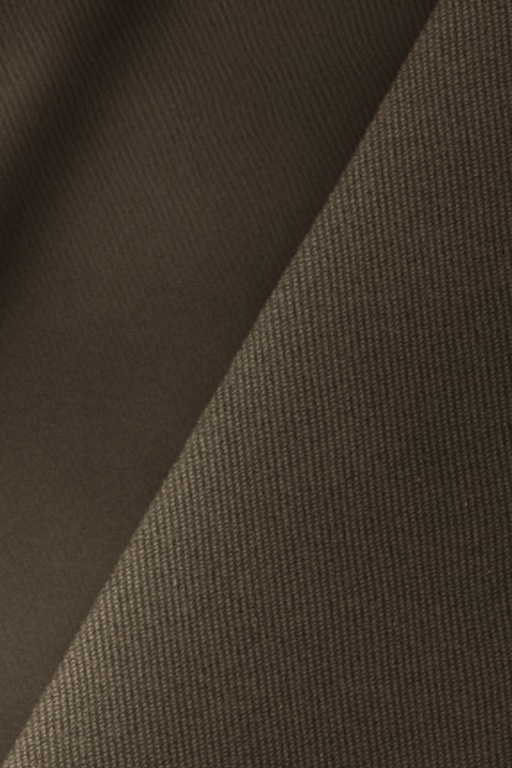
Write a Shadertoy shader that draws this texture.

```glsl
// Folded brown twill: a sharp ribbed ply lies diagonally over a shaded, blurred ply.
// Soft gradients light the folds; periodic ribs and slanted stitches form the weave,
// with value noise for yarn irregularity and scattered lint. Units: canvas height = 1.

#define RIB_PERIOD 0.0097
#define STITCH_PERIOD 0.0060
#define RIB_LEAN 0.12
#define RIB_CONTRAST 0.19
#define STITCH_CONTRAST 0.20
#define EDGE_SLOPE 0.570
#define EDGE_SOFTNESS 0.0032
#define FIBRE_GRAIN 0.36
#define BACK_GRAIN 0.16
#define LINT_CELLS 34.0
#define LINT_AMOUNT 0.035

const float TAU = 6.2831853;

float hash(vec2 p) {
    vec3 q = fract(vec3(p.xyx) * 0.1031);
    q += dot(q, q.yzx + 33.33);
    return fract((q.x + q.y) * q.z);
}

float noise(vec2 p) {
    vec2 i = floor(p), f = fract(p);
    f = f * f * (3.0 - 2.0 * f);
    return mix(mix(hash(i), hash(i + vec2(1, 0)), f.x),
               mix(hash(i + vec2(0, 1)), hash(i + vec2(1, 1)), f.x), f.y);
}

float cloud(vec2 p) {
    float sum = 0.0, gain = 0.5;
    for (int i = 0; i < 4; i++) {
        sum += gain * (noise(p) - 0.5);
        p = mat2(0.8, 0.6, -0.6, 0.8) * p * 2.03 + 7.1;
        gain *= 0.5;
    }
    return sum;
}

float bell(float x, float width) {
    x /= width;
    return exp(-x * x);
}

// Signed distance to the fold; positive on the upper ply.
float foldDistance(vec2 p) {
    float edge = EDGE_SLOPE * p.y + 0.001 + 0.004 * bell(p.y - 0.78, 0.12);
    edge += 0.002 * (noise(vec2(p.y * 110.0, 3.0)) - 0.5);
    return (p.x - edge) * 0.869;
}

// Broad light on the lower ply, with a crease at upper left.
float backLight(vec2 p, float s) {
    float light = 0.222 + 0.095 * smoothstep(0.60, 0.08, p.y);
    light += 0.042 * bell(length((p - vec2(0.19, 0.70)) * vec2(1.0, 0.7)), 0.15);
    float crease = dot(p - vec2(0.075, 0.825), vec2(0.884, -0.468));
    light -= 0.095 * bell(crease, 0.055);
    light += 0.065 * bell(crease + 0.085, 0.045) * bell(p.y - 0.87, 0.09);
    light -= 0.055 * exp(min(s, 0.0) / 0.11) * smoothstep(0.40, 0.95, p.y);
    light -= 0.030 * exp(min(s, 0.0) / 0.035);
    return light + 0.035 * cloud(p * 8.0);
}

// Light rolls away from the fold and grows toward its lower end.
float frontLight(vec2 p, float s) {
    float roll = exp(-max(s, 0.0) / 0.12);
    float light = mix(0.188, 0.345, roll);
    light += 0.090 * roll * smoothstep(0.75, 0.05, p.y);
    light += 0.030 * smoothstep(0.5, 0.0, p.y);
    light -= 0.050 * roll * smoothstep(0.65, 1.0, p.y);
    light -= 0.030 * exp(-max(s, 0.0) / 0.005);
    return light + 0.030 * cloud(p * 9.0 + 20.0);
}

// Relief of ribs built from short slanted stitches.
float ribWeave(vec2 p) {
    float u = (p.x + RIB_LEAN * p.y) / RIB_PERIOD;
    u += 0.5 * (noise(p * vec2(14.0, 9.0)) - 0.5);
    float row = floor(u), across = fract(u) - 0.5;
    float rib = cos(TAU * across);
    float v = p.y / STITCH_PERIOD - 0.75 * across + 0.5 * row;
    v += 0.9 * (noise(vec2(row * 3.7, p.y * 40.0)) - 0.5);
    float stitch = cos(TAU * v) * (0.5 + 0.5 * rib);
    return RIB_CONTRAST * rib + STITCH_CONTRAST * stitch;
}

// Faint out-of-focus twill on the lower ply.
float backWeave(vec2 p) {
    float u = (p.x + 0.42 * p.y) / 0.0105 + 0.8 * noise(p * 18.0);
    float focus = mix(0.015, 0.085, smoothstep(0.45, 1.0, p.y));
    return focus * cos(TAU * u) * (0.4 + 1.2 * noise(p * 110.0));
}

float lint(vec2 p) {
    vec2 g = p * LINT_CELLS, cell = floor(g);
    vec2 centre = 0.2 + 0.6 * vec2(hash(cell + 11.0), hash(cell + 47.0));
    vec2 d = (fract(g) - centre) * vec2(1.2, 0.8);
    return step(1.0 - LINT_AMOUNT, hash(cell + 83.0)) * bell(length(d), 0.07);
}

void mainImage(out vec4 fragColor, in vec2 fragCoord) {
    vec2 p = fragCoord / iResolution.y;
    float s = foldDistance(p);
    float grain = noise(p * 430.0) + 0.5 * noise(p * 210.0 + 5.0) - 0.75;

    // Shade both plies, then join them along the soft fold.
    float back = backLight(p, s) * (1.0 + backWeave(p) + BACK_GRAIN * grain);
    float weaveFade = mix(0.55, 1.0, smoothstep(0.0, 0.02, s));
    float front = frontLight(p, s) * (1.0 + weaveFade * ribWeave(p) + FIBRE_GRAIN * grain);
    front += 0.15 * lint(p);
    float cover = smoothstep(-EDGE_SOFTNESS, EDGE_SOFTNESS, s);
    float value = mix(back, front, cover);

    // Warm brown, less saturated as it brightens.
    vec3 tint = vec3(1.0, 0.77 + 0.27 * value, 0.57 + 0.36 * value);
    fragColor = vec4(clamp(value * tint, 0.0, 1.0), 1.0);
}
```
